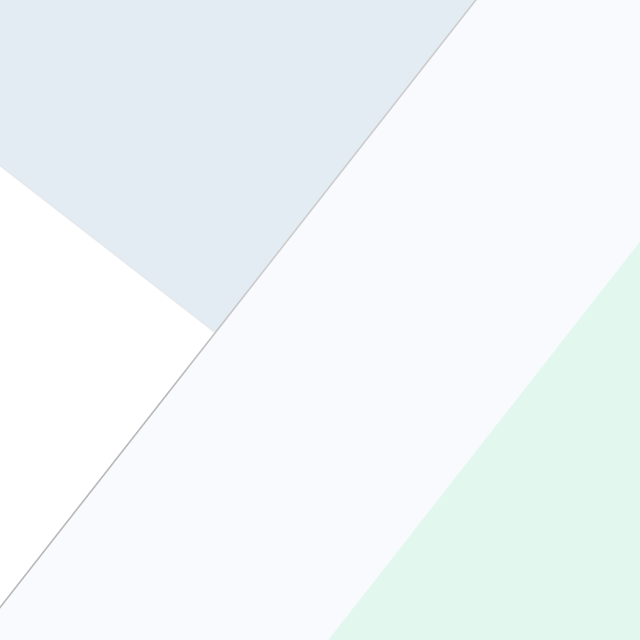
Reproduce this background procedurally as a three.js fragment shader.

```glsl
// Flat pastel panels cut by slanted straight edges: a blue and a white panel
// at upper left, a pale diagonal band, and a mint corner at lower right.
// Each edge is a signed line distance; thin grey hairlines trace the seams.
varying vec2 vUv;

// Signed distance to the line through a and b, positive on its left side.
float lineSide(vec2 p, vec2 a, vec2 b) {
  vec2 along = normalize(b - a);
  vec2 offset = p - a;
  return along.x * offset.y - along.y * offset.x;
}

// Smooth coverage of the positive side of an edge.
float fill(float dist) {
  return smoothstep(-0.001, 0.001, dist);
}

// Soft thin stroke centred on an edge.
float hairline(float dist) {
  return 1.0 - smoothstep(0.0004, 0.0022, abs(dist));
}

void main() {
  float diagonal = lineSide(vUv, vec2(0.0, 0.0508), vec2(0.7435, 1.0));
  float seam = lineSide(vUv, vec2(0.0, 0.741), vec2(0.3345, 0.4815));
  float corner = lineSide(vUv, vec2(0.513, 0.0), vec2(1.0, 0.6224));

  // Pale band and mint corner
  vec3 band = vec3(0.973, 0.980, 0.996);
  vec3 mint = vec3(0.886, 0.969, 0.933);
  vec3 color = mix(band, mint, fill(-corner));

  // White and blue panels, with a faint seam between them
  vec3 blue = vec3(0.890, 0.922, 0.953);
  vec3 panels = mix(vec3(1.0), blue, fill(seam));
  panels = mix(panels, vec3(0.87), 0.4 * hairline(seam));
  color = mix(color, panels, fill(diagonal));

  // Grey diagonal hairline, lighter towards the top
  vec3 grey = vec3(mix(0.70, 0.79, smoothstep(0.35, 0.6, vUv.y)));
  color = mix(color, grey, 0.9 * hairline(diagonal));

  gl_FragColor = vec4(color, 1.0);
}
```
